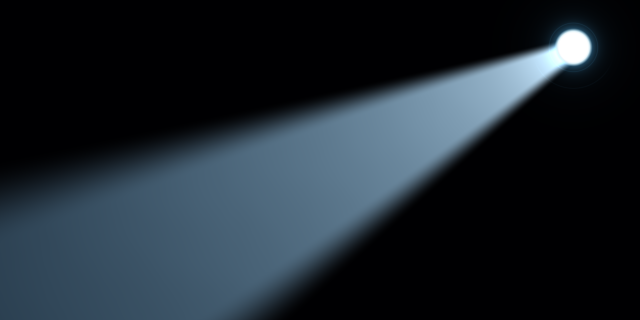
Reproduce this background procedurally as a Shadertoy shader.

```glsl
// A round spotlight at the upper right throws a soft steel-blue beam across black.

const vec2 LAMP = vec2(1.792, 0.852);   // lamp centre, in canvas heights
const vec2 APEX = vec2(1.904, 0.904);   // where both beam edges meet
const float LAMP_RADIUS = 0.055;
const float UPPER_ANGLE = 0.248;        // slopes of the beam edges, in radians
const float LOWER_ANGLE = 0.713;
const vec3 NIGHT = vec3(0.0, 0.0, 0.006);
const vec3 BEAM_COLOR = vec3(0.64, 0.76, 0.84);
const vec3 BEAM_DECAY = vec3(0.67, 0.56, 0.50);
const vec3 HALO_COLOR = vec3(0.16, 0.36, 0.48);

// Signed distance to a line through a point at the given angle, positive above
float lineSide(vec2 p, vec2 origin, float angle) {
    return dot(p - origin, vec2(-sin(angle), cos(angle)));
}

// Layered sines give the lit air a faint unevenness
float haze(vec2 p) {
    float sum = 0.0;
    float weight = 0.5;
    for (int i = 0; i < 4; i++) {
        sum += weight * sin(p.x + 1.7 * sin(p.y)) * cos(p.y * 1.3);
        p = mat2(1.6, 1.2, -1.2, 1.6) * p + 2.3;
        weight *= 0.5;
    }
    return sum;
}

// Cone coverage between the two edges, with a penumbra that widens with range
float beamMask(vec2 p, float range) {
    float width = 0.018 + 0.05 * range + 0.015 * range * range;
    float upperDist = -lineSide(p, APEX, UPPER_ANGLE);
    float lowerDist = lineSide(p, APEX, LOWER_ANGLE);
    float upper = smoothstep(-0.5 * width, 1.1 * width, upperDist);
    float lower = smoothstep(-0.35 * width, 1.35 * width, lowerDist);
    float middle = 0.5 * (UPPER_ANGLE + LOWER_ANGLE);
    float ahead = dot(LAMP - p, vec2(cos(middle), sin(middle)));
    return upper * lower * smoothstep(-0.02, 0.03, ahead);
}

vec3 beamLight(vec2 p, float range) {
    vec3 light = BEAM_COLOR * exp(-BEAM_DECAY * range);
    light += 0.38 * exp(-8.0 * range);
    return light * beamMask(p, range) * (1.0 + 0.015 * haze(p * 7.0));
}

float ring(float range, float radius, float width) {
    float t = (range - radius) / width;
    return exp(-t * t);
}

// Halo with a thin lens ring and a faint arc below
vec3 haloLight(vec2 p, float range) {
    float gap = max(range - LAMP_RADIUS, 0.0);
    float glow = 0.7 * exp(-gap * 60.0) + 0.2 * exp(-gap * 18.0);
    float below = smoothstep(0.03, 0.11, LAMP.y - p.y);
    float rings = 0.13 * ring(range, 0.076, 0.002);
    rings += 0.07 * below * ring(range, 0.128, 0.002);
    return HALO_COLOR * (glow + rings);
}

void mainImage(out vec4 fragColor, in vec2 fragCoord) {
    vec2 p = fragCoord / iResolution.y;
    p.x += 1.0 - 0.5 * iResolution.x / iResolution.y;
    float range = length(p - LAMP);
    float pixel = 1.0 / iResolution.y;

    // Beam and halo over the dark room
    vec3 color = NIGHT + beamLight(p, range) + haloLight(p, range);

    // Lamp disc, white with a cool rim
    float edge = 0.003 + pixel;
    float disc = 1.0 - smoothstep(LAMP_RADIUS - edge, LAMP_RADIUS + edge, range);
    vec3 discColor = mix(vec3(1.0), vec3(0.82, 0.93, 0.97),
                         smoothstep(0.8, 1.0, range / LAMP_RADIUS));
    color = mix(color, discColor, disc);

    fragColor = vec4(clamp(color, 0.0, 1.0), 1.0);
}
```
